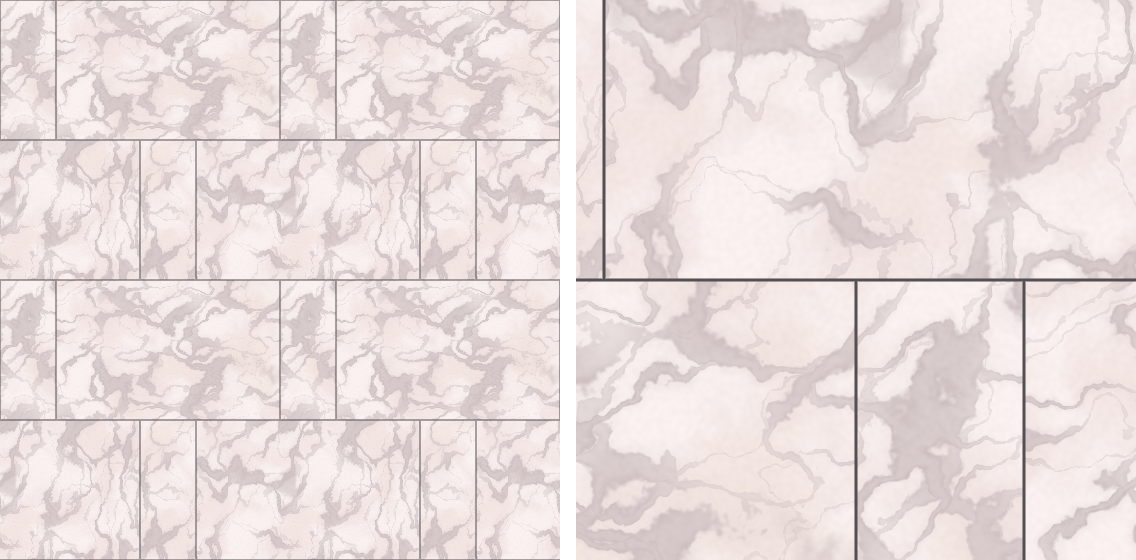
Left, the full canvas; right, a detail of the centre.
Write a WebGL 1 fragment shader that draws this texture.

```glsl
precision highp float;
// Pale pink marble slabs, wide and narrow, in staggered courses with thin dark joints.
uniform vec2 u_resolution;

vec2 gradient(vec2 p) {
  float h = fract(sin(dot(p, vec2(127.1, 311.7))) * 4375.85);
  return vec2(cos(6.2832 * h), sin(6.2832 * h));
}

// Gradient noise, about -0.7 to 0.7
float noise(vec2 p) {
  vec2 i = floor(p), f = fract(p);
  vec2 u = f * f * f * (f * (f * 6.0 - 15.0) + 10.0);
  vec2 e = vec2(0.0, 1.0);
  float low = mix(dot(gradient(i), f), dot(gradient(i + e.yx), f - e.yx), u.x);
  float high = mix(dot(gradient(i + e.xy), f - e.xy), dot(gradient(i + 1.0), f - 1.0), u.x);
  return mix(low, high, u.y);
}

float fbm(vec2 p) {
  float sum = 0.0, amplitude = 1.0;
  for (int i = 0; i < 4; i++) {
    sum += amplitude * noise(p);
    p = mat2(1.6, 1.2, -1.2, 1.6) * p + 7.3;
    amplitude *= 0.5;
  }
  return sum;
}

vec2 fbm2(vec2 p) {
  return vec2(fbm(p), fbm(p + 31.7));
}

vec3 marble(vec2 p, float angle, float seed) {
  // Turn the grain, then bend it broadly and crinkle it finely
  float c = cos(angle), s = sin(angle);
  vec2 q = mat2(c, -s, s, c) * p + seed;
  vec2 bent = q + 0.05 * fbm2(q * 5.0) + 0.011 * fbm2(q * 34.0);

  // Clouded ground with peach stains
  float cloud = fbm(bent * 5.0 + 3.0);
  vec3 color = mix(vec3(0.95, 0.897, 0.887), vec3(0.977, 0.943, 0.94),
                   smoothstep(-0.4, 0.25, cloud));
  color = mix(color, vec3(0.945, 0.89, 0.865),
              0.6 * smoothstep(0.15, 0.6, fbm(bent * 4.0 + 57.0)));

  // Vein layers: ragged bands with a darker rim and a soft halo
  float grain = noise(q * 120.0);
  float vein = 0.0, halo = 0.0;
  for (int i = 0; i < 3; i++) {
    float layer = float(i);
    vec2 v = bent * vec2(3.4, 5.8) * (1.0 + 0.3 * layer) + 19.0 * layer;
    float ridge = abs(noise(v) + 0.25 * noise(v * 2.3 + 5.0));
    float presence = smoothstep(-0.28, 0.3, noise(q * 5.0 + 43.0 * layer));
    float width = 0.012 + 0.06 * presence + 0.02 * grain;
    float band = 1.0 - smoothstep(width * 0.65, width * 1.15, ridge);
    float rim = smoothstep(0.2, 0.7, ridge / width);
    vein = max(vein, band * (0.4 + 0.6 * presence) * (0.78 + 0.22 * rim));
    halo = max(halo, presence * (1.0 - smoothstep(0.0, 0.2, ridge)));
  }
  color = mix(color, vec3(0.89, 0.835, 0.83), 0.4 * halo);
  color = mix(color, vec3(0.80, 0.745, 0.75), vein * (0.88 + 0.35 * grain));

  // Dusky pools and fine speckle
  float pool = smoothstep(0.35, 0.8, fbm(bent * 6.0 + 83.0));
  color = mix(color, vec3(0.80, 0.745, 0.75), 0.6 * pool);
  return color + 0.018 * grain;
}

void main() {
  // Two repeats each way, each holding two courses
  vec2 cell = fract(2.0 * gl_FragCoord.xy / u_resolution);
  float upper = step(0.5, cell.y);
  float x = fract(cell.x + 0.5 * (1.0 - upper));
  float narrow = 1.0 - step(0.2, x);

  // The grain runs along the upper course and up the lower one
  float angle = mix(1.35, 0.1, upper) + narrow * mix(-0.2, 0.65, upper);
  float seed = 3.7 + 5.3 * upper + 11.9 * narrow;
  vec3 color = marble(vec2(x, fract(2.0 * cell.y) * 0.5), angle, seed);

  // Joints
  float side = min(min(x, 1.0 - x), abs(x - 0.2));
  float bed = 0.5 * abs(fract(2.0 * cell.y + 0.5) - 0.5);
  float pixel = 2.0 / u_resolution.y;
  float joint = 1.0 - smoothstep(0.0018 - 0.5 * pixel, 0.0018 + 0.5 * pixel, min(side, bed));
  color = mix(color, vec3(0.33, 0.31, 0.32), joint);
  gl_FragColor = vec4(color, 1.0);
}
```
